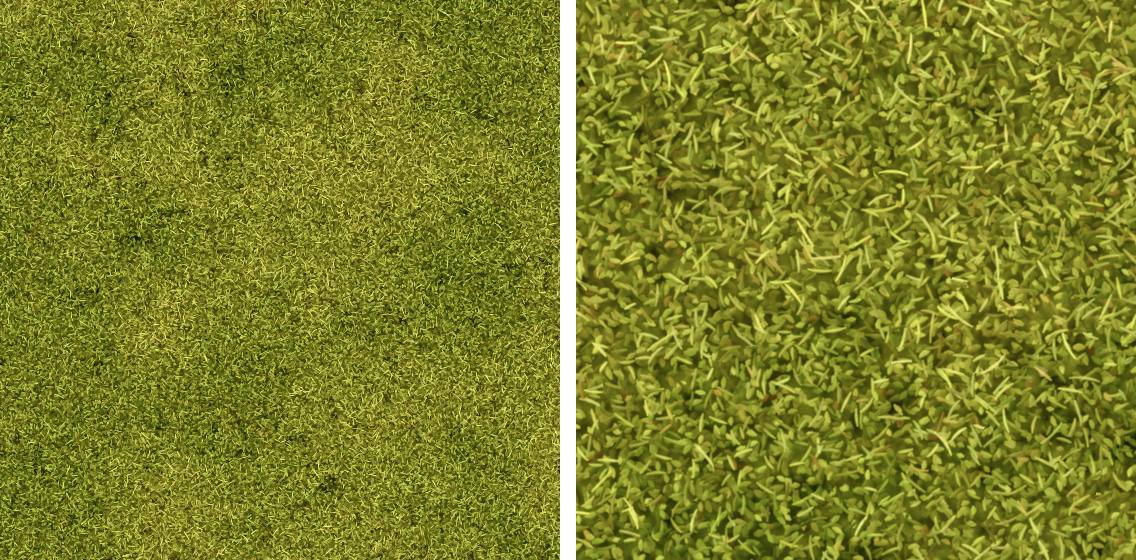
Left, the full canvas; right, a detail of the centre.
This texture is drawn by a three.js fragment shader. Its source:

```glsl
// Sunlit mossy lawn seen from above: layers of tiny leaves and short thin blades,
// scattered on jittered grids over shaded soil, with soft dry and lush patches.
// Each layer paints tone, hue and paleness; a simple curve turns these to colour.
varying vec2 vUv;

// Four random values from a cell and a layer seed
vec4 hash4(vec3 p) {
  vec4 q = fract(p.xyzx * vec4(0.1031, 0.1030, 0.0973, 0.1099));
  q += dot(q, q.wzxy + 33.33);
  return fract((q.xxyz + q.yzzw) * q.zywx);
}

float noise(vec2 p) {
  vec2 i = floor(p), f = fract(p);
  f = f * f * (3.0 - 2.0 * f);
  float low = mix(hash4(vec3(i, 0.0)).x, hash4(vec3(i + vec2(1.0, 0.0), 0.0)).x, f.x);
  float high = mix(hash4(vec3(i + vec2(0.0, 1.0), 0.0)).x, hash4(vec3(i + 1.0, 0.0)).x, f.x);
  return mix(low, high, f.y);
}

float fbm(vec2 p) {
  float sum = 0.0, weight = 0.5;
  for (int i = 0; i < 4; i++) {
    sum += weight * noise(p);
    p = mat2(1.6, 1.2, -1.2, 1.6) * p + 7.3;
    weight *= 0.5;
  }
  return sum / 0.9375;
}

// Paints one layer of strokes; size is half length and half width in cells,
// range is darkest and lightest tone. turf holds tone, hue shift and paleness.
void paintStrokes(inout vec3 turf, vec2 uv, float grid, vec2 size, vec2 range,
                  float density, float pale, float seed) {
  vec2 p = uv * grid;
  vec2 home = floor(p);
  float soft = 0.0009 * grid;
  for (int y = -1; y <= 1; y++) {
    for (int x = -1; x <= 1; x++) {
      vec2 cell = home + vec2(float(x), float(y));
      vec4 place = hash4(vec3(cell, seed));
      vec4 look = hash4(vec3(cell, seed + 51.0));
      float angle = 6.2832 * place.z;
      vec2 along = vec2(cos(angle), sin(angle));
      vec2 across = vec2(-along.y, along.x);
      vec2 d = p - cell - 0.5 - 0.9 * (place.xy - 0.5);
      vec2 q = vec2(dot(d, along), dot(d, across));

      // Slightly bent capsule, narrower towards its tips
      float halfLength = size.x * (0.45 + 0.55 * look.x);
      q.y += (look.y - 0.5) * 0.35 * q.x * q.x / size.x;
      float reach = clamp(abs(q.x) / halfLength, 0.0, 1.0);
      float width = size.y * (1.0 - 0.4 * reach * reach);
      float dist = length(vec2(max(abs(q.x) - halfLength, 0.0), q.y)) - width;
      float cover = 1.0 - smoothstep(-soft, soft, dist);
      cover *= step(place.w, density);

      // Sun from the upper left lights one flank
      float flank = clamp(q.y / size.y, -1.0, 1.0) * dot(across, vec2(-0.6, 0.8));
      float tone = mix(range.x, range.y, look.z) + 0.07 * flank;
      float hue = 0.07 * (look.w - 0.5) + 0.06 * step(0.97, look.w);
      turf = mix(turf, vec3(tone, hue, pale * place.w / density), cover);
    }
  }
}

void main() {
  // Broad dry patches and small shaded hollows
  float dry = smoothstep(0.25, 0.75, fbm(vUv * 7.0 + 3.0));
  float hollow = smoothstep(0.58, 0.85, fbm(vUv * 42.0 + 11.0));
  float rust = smoothstep(0.70, 0.85, fbm(vUv * 17.0 + 40.0));

  // Soil, then three layers of leaves
  vec3 turf = vec3(0.21 + 0.20 * noise(vUv * 160.0), 0.0, 0.0);
  paintStrokes(turf, vUv, 112.0, vec2(0.38, 0.25), vec2(0.27, 0.58), 1.0, 0.0, 1.0);
  paintStrokes(turf, vUv + 0.37, 125.0, vec2(0.38, 0.23), vec2(0.32, 0.66), 1.0, 0.1, 2.0);
  paintStrokes(turf, vUv + 0.71, 138.0, vec2(0.36, 0.22), vec2(0.36, 0.74), 0.85, 0.3, 3.0);

  // Short thin blades, a little denser where the lawn is dry
  paintStrokes(turf, vUv + 0.13, 112.0, vec2(0.60, 0.110), vec2(0.36, 0.74),
               0.65 + 0.20 * dry, 0.5, 4.0);
  paintStrokes(turf, vUv + 0.59, 98.0, vec2(0.66, 0.095), vec2(0.46, 0.82),
               0.36 + 0.24 * dry, 0.9, 5.0);
  paintStrokes(turf, vUv + 0.83, 74.0, vec2(0.70, 0.065), vec2(0.66, 0.88),
               0.07 + 0.13 * dry, 1.0, 6.0);

  // Patch shading and fine grain
  float tone = turf.x + 0.06 * (dry - 0.5) - 0.13 * hollow;
  tone += 0.10 * (noise(vUv * 290.0) - 0.5);
  tone = clamp(0.53 + 1.12 * (tone - 0.50), 0.07, 0.92);
  float hue = turf.y + 0.03 * (dry - 0.5) + 0.03 * rust;

  // Olive to straw: blue rises with the square of the tone
  vec3 color = vec3(tone + 0.6 * hue, tone + 0.02 - 0.6 * hue, 0.02 + 0.46 * tone * tone);
  color.b += 0.14 * turf.z * smoothstep(0.45, 0.7, tone);
  gl_FragColor = vec4(clamp(color, 0.0, 1.0), 1.0);
}
```
